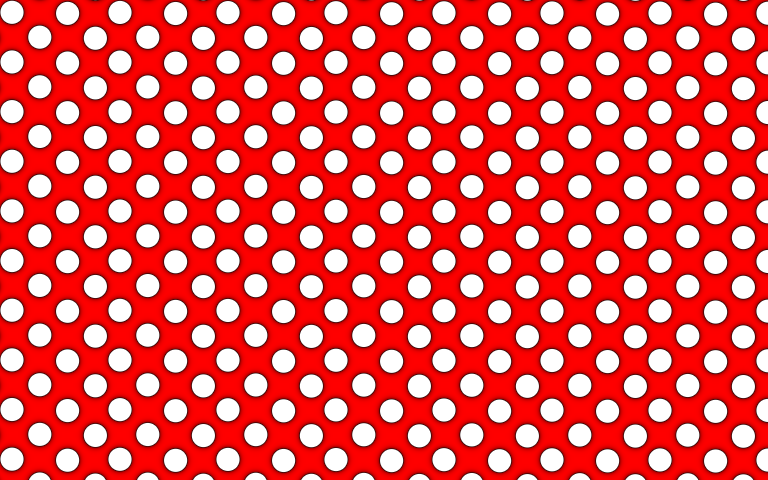
Reproduce this pattern procedurally as a WebGL 1 fragment shader.

```glsl
precision highp float;
// Staggered white polka dots with thin dark rims and soft shadows on red.

uniform vec2 u_resolution;

// Lengths are fractions of the canvas height, written as parts of 480.
const float UNIT = 1.0 / 480.0;
const float GROUP_WIDTH = 108.0 * UNIT;   // four columns form one group
const float COLUMN_STEP = 27.8 * UNIT;    // spacing inside a group
const float ROW_PITCH = 49.65 * UNIT;
const vec2 FIRST_DOT = vec2(12.0, 12.3) * UNIT;
const float PAIR_DROP = 1.0 * UNIT;       // later columns of a group sit lower
const float TILT = 0.0012;                // slight slope of the rows
const float DOT_RADIUS = 11.55 * UNIT;
const float RIM_WIDTH = 0.6 * UNIT;
const float SHADOW_REACH = 1.8 * UNIT;
const float SHADOW_STRENGTH = 0.48;

const vec3 RED = vec3(1.0, 0.0, 0.0);
const vec3 WHITE = vec3(1.0);
const vec3 RIM = vec3(0.16, 0.05, 0.05);

// Distance from p to the nearest dot centre in one column.
float columnDistance(vec2 p, float column) {
  float member = mod(column, 4.0);
  float group = floor((column + 0.5) / 4.0);
  float x = FIRST_DOT.x + group * GROUP_WIDTH + member * COLUMN_STEP;
  float stagger = 0.5 * ROW_PITCH * mod(column, 2.0);
  float y = FIRST_DOT.y + stagger + PAIR_DROP * step(1.5, member) + TILT * x;
  float dy = mod(p.y - y + 0.5 * ROW_PITCH, ROW_PITCH) - 0.5 * ROW_PITCH;
  return length(vec2(p.x - x, dy));
}

// Distance to the nearest dot centre among the neighbouring columns.
float dotDistance(vec2 p) {
  float nearest = floor((p.x - FIRST_DOT.x) / (0.25 * GROUP_WIDTH) + 0.5);
  float best = 1.0;
  for (int i = -2; i <= 2; i++) {
    best = min(best, columnDistance(p, nearest + float(i)));
  }
  return best;
}

// Coverage of a disc, smoothed over one pixel.
float disc(float centreDistance, float radius, float pixel) {
  return clamp((radius - centreDistance) / pixel + 0.5, 0.0, 1.0);
}

void main() {
  float pixel = 1.0 / u_resolution.y;
  vec2 p = gl_FragCoord.xy * pixel;
  p.y = 1.0 - p.y;   // measure rows from the top edge

  float d = dotDistance(p);
  float rimRadius = DOT_RADIUS + RIM_WIDTH;

  // Shadow, then rim, then dot face.
  float shadow = SHADOW_STRENGTH * exp(-max(d - rimRadius, 0.0) / SHADOW_REACH);
  vec3 colour = RED * (1.0 - shadow);
  colour = mix(colour, RIM, disc(d, rimRadius, pixel));
  colour = mix(colour, WHITE, disc(d, DOT_RADIUS, pixel));

  gl_FragColor = vec4(colour, 1.0);
}
```
